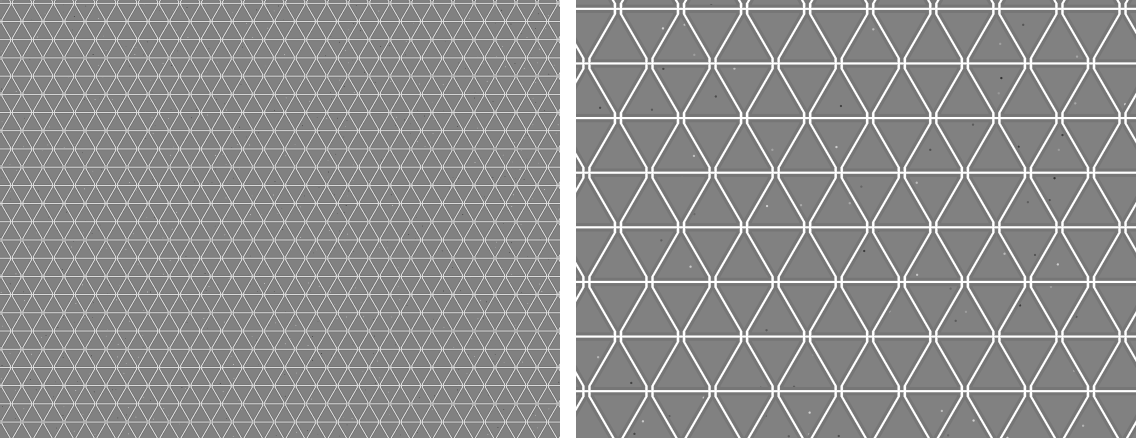
Left, the full canvas; right, a detail of the centre.
This pattern is drawn by a Shadertoy shader. Its source:

```glsl
// Fine white triangular lattice on mid grey, with parted corners and sparse specks.

const float SIDE = 0.048;                    // triangle side, in canvas heights
const float ROW = SIDE * 0.8660254;          // triangle height
const vec2 ORIGIN = vec2(0.0021, 0.0075);    // lattice offset from the top left
const float CORNER_GAP = 0.048;              // parting at corners, in sides
const float LINE_WIDTH = 0.00167;
const float HALO_WIDTH = 0.0064;
const float SPECK_CELL = 0.02;

const vec3 GROUND = vec3(0.506);
const vec3 HALO = vec3(0.462);
const vec3 LINE = vec3(1.0);

vec3 hash3(vec2 cell) {
    vec3 q = fract(cell.xyx * vec3(0.1031, 0.1030, 0.0973));
    q += dot(q, q.yxz + 33.33);
    return fract((q.xxy + q.yzz) * q.zyx);
}

// Distance to the nearest whole number
float toInteger(float x) {
    return abs(fract(x + 0.5) - 0.5);
}

// Share of a pixel covered by a stroke whose centre lies at distance d
float strokeCover(float d, float width, float pixel) {
    return clamp(0.5 * (width + pixel) - d, 0.0, min(width, pixel)) / pixel;
}

// Distances to the slanted edges (x) and the level edges (y)
vec2 latticeDistances(vec2 p) {
    float column = toInteger(p.x / SIDE);
    float row = p.y / ROW;
    float slant = 0.5 * abs(mod(row, 2.0) - 1.0);
    slant = clamp(slant, CORNER_GAP, 0.5 - CORNER_GAP);
    return vec2(abs(column - slant) * ROW, toInteger(row) * ROW);
}

// Signed brightness of one jittered speck per occupied cell
float specks(vec2 p, float cellSize, float density, float pixel) {
    vec2 cell = floor(p / cellSize);
    vec3 place = hash3(cell);
    vec3 look = hash3(cell + 71.0);
    vec2 centre = (cell + mix(vec2(0.12), vec2(0.88), place.xy)) * cellSize;
    float dotCover = strokeCover(length(p - centre), 0.0017, pixel);
    float tone = (look.x < 0.5 ? -1.0 : 1.0) * mix(0.08, 0.32, look.y);
    return step(place.z, density) * dotCover * tone;
}

void mainImage(out vec4 fragColor, in vec2 fragCoord) {
    float pixel = 1.0 / iResolution.y;
    vec2 p = fragCoord * pixel;
    p.y = 1.0 - p.y;

    vec2 edges = latticeDistances(p - ORIGIN);
    float nearest = min(edges.x, edges.y);

    // Grey ground with faint wear
    vec3 color = GROUND + specks(p, SPECK_CELL, 0.25, pixel);

    // Slightly darker border, then the bright strokes
    color = mix(color, HALO, strokeCover(nearest, HALO_WIDTH, pixel));
    color = mix(color, LINE, strokeCover(nearest, LINE_WIDTH, pixel));

    fragColor = vec4(color, 1.0);
}
```
